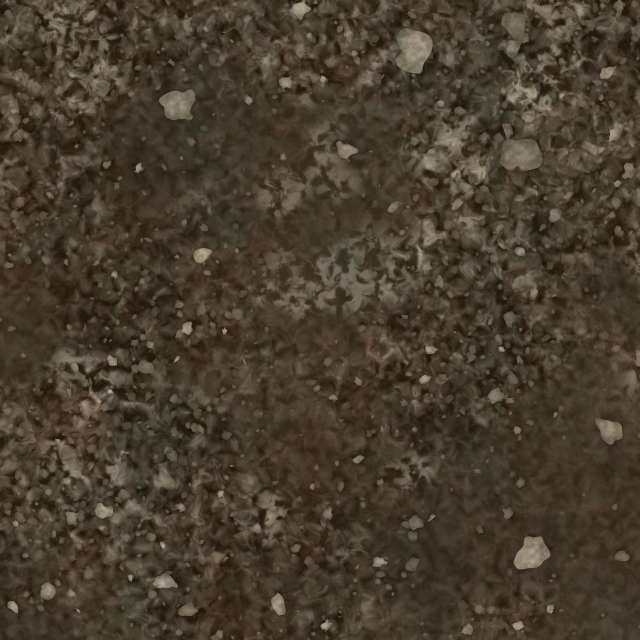
Write a WebGL 1 fragment shader that draws this texture.

```glsl
precision highp float;
// Dark, crumbly garden soil strewn with pale grit and a few small pebbles.
// Layered value noise gives the earth its tone; three sizes of irregular
// stones are scattered over it on jittered grids, each with a dark rim.

uniform vec2 u_resolution;

#define DEEP_SOIL vec3(0.19, 0.15, 0.10)
#define PALE_GRIT vec3(0.70, 0.66, 0.57)
#define WARM_SHIFT vec3(0.030, -0.006, -0.006)
#define BASE_TONE 0.115
#define GRAIN_SCALE 85.0
#define CRUMB_SCALE 52.0
#define CRUMB_LIFT 0.24
#define RUBBLE_LIFT 0.32
#define EDGE_SOFTNESS 0.0016
#define RIM_SHADOW 0.09
#define RIM_WIDTH 0.004

float hash(vec2 p) {
  return fract(sin(dot(p, vec2(127.1, 311.7))) * 43758.5);
}

float noise(vec2 p) {
  vec2 i = floor(p);
  vec2 f = fract(p);
  f = f * f * (3.0 - 2.0 * f);
  float low = mix(hash(i), hash(i + vec2(1.0, 0.0)), f.x);
  float high = mix(hash(i + vec2(0.0, 1.0)), hash(i + 1.0), f.x);
  return mix(low, high, f.y);
}

// Three rotated octaves, centred on 0.5.
float fbm(vec2 p) {
  float sum = 0.0;
  float weight = 0.571;
  for (int i = 0; i < 3; i++) {
    sum += weight * noise(p);
    p = mat2(1.6, 1.2, -1.2, 1.6) * p + 7.3;
    weight *= 0.5;
  }
  return sum;
}

// Lays one size of stones over the tone; radii and tones are (min, max).
float scatterStones(float tone, vec2 uv, float cells, float chance,
                    vec2 radii, vec2 tones, float seed) {
  vec2 home = floor(uv * cells);
  float speckle = fbm(uv * 130.0 + seed) - 0.5;
  for (int y = -1; y <= 1; y++) {
    for (int x = -1; x <= 1; x++) {
      vec2 cell = home + vec2(float(x), float(y));
      vec2 id = cell + seed;
      if (hash(id) > chance) continue;

      // Place, turn and stretch the stone.
      vec2 jitter = vec2(hash(id + 11.3), hash(id + 23.7));
      vec2 offset = uv - (cell + jitter) / cells;
      float size = hash(id + 37.1);
      float radius = mix(radii.x, radii.y, size * size);
      float angle = 6.2832 * hash(id + 41.9);
      float c = cos(angle);
      float s = sin(angle);
      vec2 local = mat2(c, -s, s, c) * offset / radius;
      local.y /= mix(0.55, 0.95, hash(id + 53.3));

      // Uneven outline, dark rim, then a body that dims toward its edge.
      float reach = length(local);
      float wobble = noise(local * 1.5 + id * 3.7) - 0.5;
      float edge = (reach - 1.0 + 0.75 * wobble) * radius;
      float rim = exp(-max(edge, 0.0) / RIM_WIDTH);
      tone -= RIM_SHADOW * rim * smoothstep(0.0, 0.01, radius);
      float level = mix(tones.x, tones.y, hash(id + 67.7));
      float body = level * (1.0 - 0.3 * smoothstep(0.3, 1.1, reach));
      body += speckle * 0.65 * level + 0.08 * local.y * level;
      float mask = 1.0 - smoothstep(-EDGE_SOFTNESS, EDGE_SOFTNESS, edge);
      tone = mix(tone, body, mask);
    }
  }
  return tone;
}

void main() {
  vec2 uv = gl_FragCoord.xy / min(u_resolution.x, u_resolution.y);

  // Broad patches: smooth earth, crumbly ground and pale rubble.
  float broad = fbm(uv * 5.0 + 3.1);
  float cover = fbm(uv * 4.0 + 17.0) + 0.25 * (uv.y - 0.5);
  cover = smoothstep(0.32, 0.66, cover);
  float rubble = smoothstep(0.63, 0.76, fbm(uv * 7.0 + 29.0));

  // Fine grain and ragged crumbs, warped to hide the noise lattice.
  vec2 warp = vec2(noise(uv * 60.0), noise(uv * 60.0 + 50.0)) - 0.5;
  vec2 ground = uv + 0.012 * warp;
  float grain = fbm(ground * GRAIN_SCALE);
  float crumb = smoothstep(0.52, 0.68, fbm(ground * CRUMB_SCALE + 71.0));
  float tone = BASE_TONE + 0.16 * (broad - 0.5);
  tone += (grain - 0.5) * mix(0.32, 0.75, cover);
  tone += CRUMB_LIFT * crumb * cover * (0.4 + grain);
  tone += RUBBLE_LIFT * rubble * smoothstep(0.35, 0.65, grain);

  // Stones from grit to pebbles.
  tone = scatterStones(tone, uv, 64.0, 0.08 + 0.36 * cover,
                       vec2(0.003, 0.009), vec2(0.22, 0.48), 5.0);
  tone = scatterStones(tone, uv, 26.0, 0.06 + 0.13 * cover,
                       vec2(0.005, 0.014), vec2(0.42, 0.88), 131.0);
  tone = scatterStones(tone, uv, 9.0, 0.13,
                       vec2(0.015, 0.034), vec2(0.45, 0.88), 257.0);

  // Tone to colour, drifting between reddish and olive earth.
  vec3 color = mix(DEEP_SOIL, PALE_GRIT, max(tone, -0.1));
  float warmth = fbm(uv * 9.0 + 43.0) + 0.5 * noise(uv * 45.0) - 0.75;
  gl_FragColor = vec4(color + WARM_SHIFT * warmth * 1.6, 1.0);
}
```
